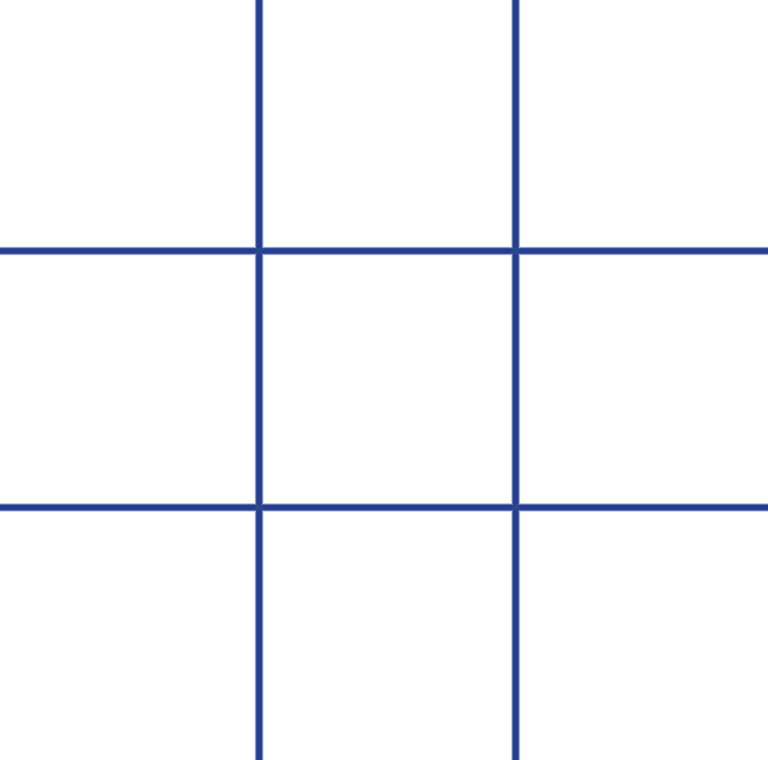
Write a WebGL 2 fragment shader that draws this pattern.

```glsl
#version 300 es
precision highp float;
// Three by three grid of white cells divided by soft-edged blue rules.

uniform vec2 u_resolution;
out vec4 fragColor;

const vec3 PAPER = vec3(1.0);
const vec3 INK = vec3(0.14, 0.24, 0.56);
const vec3 CROSSING_INK = vec3(0.16, 0.28, 0.54);

// Lengths are fractions of the canvas width.
const float CELL_PITCH = 0.334;
const vec2 GRID_ORIGIN = vec2(0.0034, -0.0052);
const vec2 RULE_WIDTH = vec2(0.0094, 0.0090);
const float EDGE_SOFTNESS = 0.0040;
const float CELLS_PER_SIDE = 3.0;

// Distance to the nearest inner divider; the outer border stays open.
float dividerDistance(float position, float origin, float pitch, float cells) {
    float index = clamp(round((position - origin) / pitch), 1.0, cells - 1.0);
    return abs(position - origin - index * pitch);
}

// Coverage of a rule with a feathered edge.
float ruleCoverage(float dist, float width, float softness) {
    float inner = 0.5 * (width - softness);
    return 1.0 - smoothstep(inner, inner + softness, dist);
}

void main() {
    vec2 p = gl_FragCoord.xy / u_resolution.x;
    float softness = max(EDGE_SOFTNESS, 1.5 / u_resolution.x);

    // Vertical and horizontal rules
    float dx = dividerDistance(p.x, GRID_ORIGIN.x, CELL_PITCH, CELLS_PER_SIDE);
    float dy = dividerDistance(p.y, GRID_ORIGIN.y, CELL_PITCH, CELLS_PER_SIDE);
    float vertical = ruleCoverage(dx, RULE_WIDTH.x, softness);
    float horizontal = ruleCoverage(dy, RULE_WIDTH.y, softness);

    // Ink shifts slightly where the rules cross
    vec3 ink = mix(INK, CROSSING_INK, vertical * horizontal);
    fragColor = vec4(mix(PAPER, ink, max(vertical, horizontal)), 1.0);
}
```
